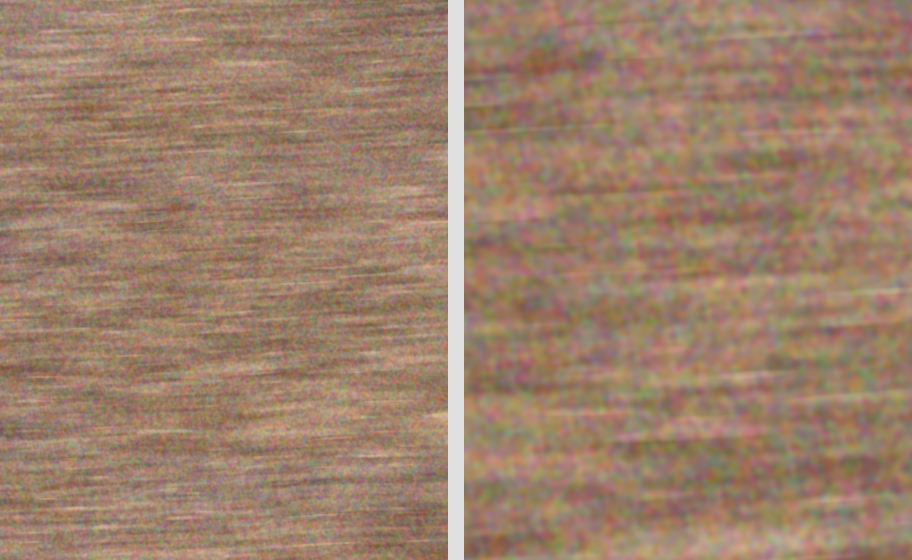
Left, the full canvas; right, a detail of the centre.
This texture is drawn by a Shadertoy shader. Its source:

```glsl
// Brown wood veneer: fine, nearly level fibre streaks under soft coloured grain.

const vec3  BASE_BROWN   = vec3(0.600, 0.491, 0.413);
const vec3  LIGHT_TINT   = vec3(1.00, 0.95, 0.84);   // direction from dark to light wood
const vec3  WARM_TINT    = vec3(0.35, 0.05, -0.70);  // drift from grey to ochre
const float FIBRE_SLOPE  = 0.045;
const float WAVINESS     = 0.004;

// Frequencies are cells per canvas height.
const vec2  FINE_FREQ    = vec2(13.0, 165.0);
const vec2  MEDIUM_FREQ  = vec2(10.0, 80.0);
const vec2  PATCH_FREQ   = vec2(8.0, 24.0);
const vec2  BAND_FREQ    = vec2(1.6, 6.0);
const vec2  GLINT_FREQ   = vec2(15.0, 115.0);
const float FINE_AMP     = 0.060;
const float MEDIUM_AMP   = 0.060;
const float PATCH_AMP    = 0.045;
const float BAND_AMP     = 0.050;
const float GLINT_AMP    = 0.100;
const float WARM_AMP     = 0.035;

const float GRAIN_FREQ   = 215.0;
const float BLOTCH_FREQ  = 105.0;
const vec3  GRAIN_AMP    = vec3(0.075, 0.070, 0.080);
const vec3  BLOTCH_AMP   = vec3(0.045, 0.040, 0.045);

float hash(vec2 cell) {
    return fract(sin(dot(cell, vec2(127.1, 311.7))) * 43758.5453);
}

// Smooth value noise in -1..1
float noise(vec2 p) {
    vec2 cell = floor(p);
    vec2 f = fract(p);
    f = f * f * (3.0 - 2.0 * f);
    float low  = mix(hash(cell), hash(cell + vec2(1, 0)), f.x);
    float high = mix(hash(cell + vec2(0, 1)), hash(cell + vec2(1, 1)), f.x);
    return 2.0 * mix(low, high, f.y) - 1.0;
}

// One row of a streak layer, slid sideways by a random amount
float fibreRow(float x, float row, float seed) {
    x += 9.0 * hash(vec2(row, seed));
    float cell = floor(x);
    float f = smoothstep(0.0, 1.0, x - cell);
    row += 37.0 * seed;
    return mix(hash(vec2(cell, row)), hash(vec2(cell + 1.0, row)), f);
}

// Streak noise in -1..1 whose rows do not line up
float fibres(vec2 p, float seed) {
    float row = floor(p.y);
    float f = smoothstep(0.0, 1.0, p.y - row);
    return 2.0 * mix(fibreRow(p.x, row, seed), fibreRow(p.x, row + 1.0, seed), f) - 1.0;
}

// Independent noise for each colour channel, turned off the pixel axes
vec3 colourNoise(vec2 p) {
    p = mat2(0.82, 0.57, -0.57, 0.82) * p;
    return vec3(noise(p), noise(p + vec2(71.3, 19.7)), noise(p + vec2(23.6, 93.1)));
}

void mainImage(out vec4 fragColor, in vec2 fragCoord) {
    vec2 uv = fragCoord / iResolution.y;

    // Fibre space: gently tilted and wavy
    vec2 p = uv;
    p.y += WAVINESS * noise(uv * vec2(5.0, 9.0)) - FIBRE_SLOPE * uv.x;

    // Light and dark wood, from thin fibres to broad bands
    float light = FINE_AMP * fibres(p * FINE_FREQ, 1.0)
                + MEDIUM_AMP * fibres(p * MEDIUM_FREQ, 2.0)
                + PATCH_AMP * fibres(p * PATCH_FREQ, 3.0)
                + BAND_AMP * noise(p * BAND_FREQ + 4.7);

    // Sparse pale glints
    light += GLINT_AMP * smoothstep(0.45, 1.0, fibres(p * GLINT_FREQ, 5.0));

    vec3 colour = BASE_BROWN + light * LIGHT_TINT;
    colour += WARM_AMP * noise(p * vec2(3.0, 9.0) + 31.0) * WARM_TINT;

    // Red, green and blue speckle
    colour += GRAIN_AMP * colourNoise(uv * GRAIN_FREQ);
    colour += BLOTCH_AMP * colourNoise(uv * BLOTCH_FREQ + 50.0);

    fragColor = vec4(clamp(colour, 0.0, 1.0), 1.0);
}
```
